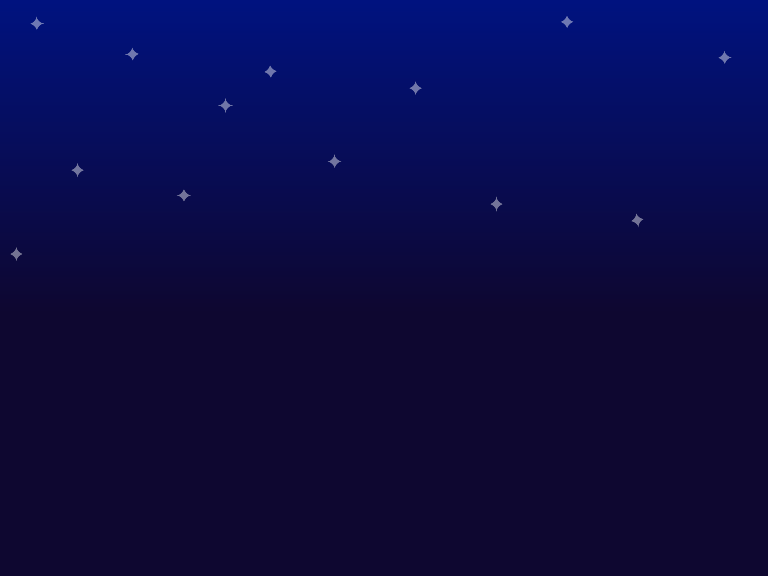
Give the GLSL for this background, as a WebGL 2 fragment shader.

```glsl
#version 300 es
precision highp float;

// Night sky: a linear fade from royal blue down to flat indigo, sprinkled with
// small translucent four-pointed stars. The stars follow a widening zigzag
// built from a few cosines; a sine hash gives each one a slight tilt.

uniform vec2 u_resolution;
out vec4 fragColor;

const vec3 ZENITH = vec3(0.0, 0.072, 0.50);
const vec3 INDIGO = vec3(0.055, 0.027, 0.19);
const float FADE_DEPTH = 0.54;
const int STAR_COUNT = 13;
const float STAR_RADIUS = 0.0125;
const float STAR_OPACITY = 0.43;

float hash(float n) {
    return fract(sin(n * 127.1) * 43758.5453);
}

vec3 skyColor(float depth) {
    return mix(ZENITH, INDIGO, clamp(depth / FADE_DEPTH, 0.0, 1.0));
}

mat2 rotation(float angle) {
    float c = cos(angle), s = sin(angle);
    return mat2(c, s, -s, c);
}

// Star centre as (distance from the left, depth below the top)
vec2 starCentre(float i) {
    float x = 0.031 + 0.0486 * i + 0.0046 * i * i + 0.021 * cos(1.208 * (i - 3.8));
    float depth = 0.208 + 0.174 * cos(2.856 * i) + 0.059 * cos(1.571 * i);
    return vec2(x, max(depth, 0.038));
}

// Concave four-pointed star, from a norm with an exponent below one
float starMask(vec2 p, float radius, float softness) {
    const float EXPONENT = 0.65;
    vec2 q = pow(abs(p), vec2(EXPONENT));
    float d = pow(q.x + q.y, 1.0 / EXPONENT) - radius;
    return 1.0 - smoothstep(-softness, softness, d);
}

void main() {
    // Units of canvas height, with depth measured down from the top
    vec2 p = gl_FragCoord.xy / u_resolution.y;
    p.y = 1.0 - p.y;
    float pixel = 1.0 / u_resolution.y;

    vec3 color = skyColor(p.y);

    // Scattered stars, most upright and a few tilted
    float stars = 0.0;
    for (int i = 0; i < STAR_COUNT; i++) {
        float id = float(i);
        float tilt = 0.7 * pow(hash(id + 1.0), 4.0);
        vec2 local = rotation(tilt) * (p - starCentre(id));
        stars = max(stars, starMask(local, STAR_RADIUS, pixel));
    }
    color = mix(color, vec3(1.0), STAR_OPACITY * stars);

    fragColor = vec4(color, 1.0);
}
```
